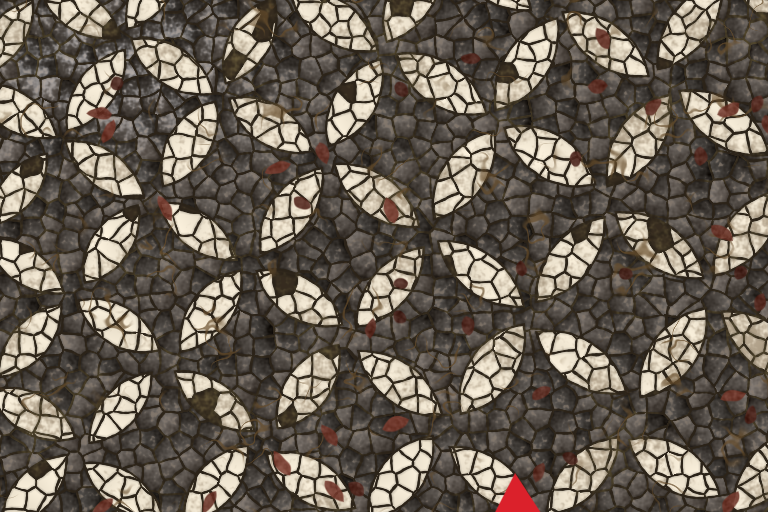
A WebGL 1 fragment shader for this pattern:

```glsl
precision highp float;
// Weathered mosaic pavement: pale almond petals, set at alternating angles on a
// slightly fanned lattice, among dark stones. Voronoi cells make the stones and
// gradient noise adds moss, dirt, twigs and ragged fallen leaves.
uniform vec2 u_resolution;

float hash(vec2 p) {
  vec3 q = fract(p.xyx * 0.1031);
  q += dot(q, q.yzx + 33.33);
  return fract((q.x + q.y) * q.z);
}

vec2 hash2(vec2 p) { return vec2(hash(p), hash(p + 71.7)); }

float cornerSlope(vec2 cell, vec2 f, vec2 corner) {
  return dot(2.0 * hash2(cell + corner) - 1.0, f - corner);
}

float gradientNoise(vec2 p) {
  vec2 c = floor(p), f = fract(p);
  vec2 u = f * f * f * (f * (f * 6.0 - 15.0) + 10.0);
  float low = mix(cornerSlope(c, f, vec2(0, 0)), cornerSlope(c, f, vec2(1, 0)), u.x);
  float high = mix(cornerSlope(c, f, vec2(0, 1)), cornerSlope(c, f, vec2(1, 1)), u.x);
  return mix(low, high, u.y);
}

vec2 rotate(vec2 p, float angle) {
  float c = cos(angle), s = sin(angle);
  return vec2(c * p.x + s * p.y, c * p.y - s * p.x);
}

// Signed distance to an almond of half length a and half width b.
float almond(vec2 p, float a, float b) {
  float radius = (a * a + b * b) / (2.0 * b);
  return length(vec2(p.x, abs(p.y) + radius - b)) - radius;
}

// Voronoi stones: x = distance to the joint, y = random id, zw = offset to centre.
vec4 stones(vec2 p) {
  vec2 cell = floor(p), first = vec2(9.0), second = vec2(9.0), id = cell;
  for (int y = -1; y <= 1; y++) {
    for (int x = -1; x <= 1; x++) {
      vec2 c = cell + vec2(x, y);
      vec2 r = c + 0.1 + 0.8 * hash2(c) - p;
      if (dot(r, r) < dot(first, first)) {
        second = first; first = r; id = c;
      } else if (dot(r, r) < dot(second, second)) {
        second = r;
      }
    }
  }
  float joint = dot(0.5 * (first + second), normalize(second - first));
  return vec4(joint, hash(id + 13.0), first);
}

// Distance to the nearest petal; rows k fan out as columns i run to the right.
float petals(vec2 p) {
  float d = 1.0;
  for (int n = 0; n < 7; n++) {
    for (int m = 0; m < 10; m++) {
      float k = float(n), i = float(m);
      vec2 centre = vec2(0.0625 - 0.00137 * k * k + i * (0.18 - 0.001 * k * k),
                         0.039 + 0.1485 * k + i * (0.006 + 0.0121 * k - 0.00088 * k * k));
      vec2 vary = hash2(vec2(i, k) + 5.0) - 0.5;
      float angle = mod(i + k, 2.0) < 0.5 ? 0.82 + 0.03 * k + 0.008 * i : -0.56 - 0.008 * i;
      float size = 0.092 + 0.0022 * i + 0.008 * vary.x;
      vec2 q = rotate(p - centre - 0.012 * vary, angle + 0.14 * vary.y);
      d = min(d, almond(q, size, size * (0.4 + 0.05 * vary.y)));
    }
  }
  return d;
}

// Scattered leaves, denser to the right: x = distance, y = shade.
vec2 leaves(vec2 p) {
  vec2 cell = floor(p * 9.0), best = vec2(1.0, 0.0);
  for (int y = -1; y <= 1; y++) {
    for (int x = -1; x <= 1; x++) {
      vec2 c = cell + vec2(x, y), r = hash2(c + 31.0);
      if (hash(c + 57.0) > 0.12 + 0.018 * c.x) continue;
      float d = almond(rotate(p - (c + r) / 9.0, 6.28 * r.y), 0.014 + 0.014 * r.x, 0.012);
      if (d < best.x) best = vec2(d, r.x);
    }
  }
  return best;
}

void main() {
  vec2 p = gl_FragCoord.xy / u_resolution.y;
  float px = 1.0 / u_resolution.y;
  float patches = gradientNoise(p * 7.0);
  float grit = gradientNoise(p * 75.0) + 0.6 * gradientNoise(p * 160.0);
  vec2 warp = vec2(gradientNoise(p * 30.0), gradientNoise(p * 30.0 + 40.0));

  // Stones are cut along the petal outline
  float petal = petals(p + 0.002 * warp);
  float pale = step(petal, 0.0);
  vec4 stone = stones((p + 0.007 * warp) * 26.0 + 40.0 * pale);
  float joint = min(stone.x, abs(petal) * 26.0) + 0.03 * grit;
  float tilt = dot(stone.zw, vec2(cos(6.28 * stone.y), sin(6.28 * stone.y)));

  // Mossy earth in the joints
  vec3 earth = mix(vec3(0.21, 0.17, 0.12), vec3(0.39, 0.34, 0.22),
                   smoothstep(-0.2, 0.8, patches + 0.7 * grit));

  // Dark stones with worn facets and a wet glare in the upper left
  vec3 dark = mix(vec3(0.23, 0.215, 0.2), vec3(0.39, 0.36, 0.335), stone.y);
  dark += 0.2 * tilt + 0.12 * grit;
  dark = mix(dark, vec3(0.52, 0.47, 0.42), 0.7 * smoothstep(0.15, 0.6, grit + 0.5 * tilt));
  vec2 glare = (p - vec2(0.22, 0.88)) / vec2(0.28, 0.18);
  dark += vec3(0.2, 0.21, 0.23) * exp(-dot(glare, glare)) * smoothstep(-0.2, 0.5, grit + tilt);

  // Pale stones, dirtier to the right, with a few lost
  float dirt = smoothstep(-0.1, 0.75, patches + 0.7 * grit + 0.15 * p.x + 0.3 * stone.y - 0.2);
  vec3 light = mix(vec3(0.95, 0.91, 0.83), vec3(0.7, 0.64, 0.55), dirt) + 0.06 * tilt;
  float kept = 1.0 - pale * step(stone.y, 0.05);
  float solid = kept * smoothstep(0.06 - 14.0 * px, 0.06 + 14.0 * px, joint);
  vec3 colour = mix(earth, mix(dark, light, pale), solid);
  colour *= mix(0.8, 1.0, smoothstep(0.0, 0.2, joint));

  // Twigs and dry needles
  float strand = abs(gradientNoise(p * 19.0 + 0.5 * warp));
  float twig = 1.0 - smoothstep(0.008, 0.02 + 14.0 * px, strand);
  twig *= smoothstep(0.05, 0.3, gradientNoise(p * 11.0 + 20.0));
  colour = mix(colour, vec3(0.4, 0.3, 0.17), 0.7 * twig);

  // Fallen leaves and one scarlet corner of cloth at the lower edge
  vec2 leaf = leaves(p + 0.008 * warp);
  vec3 leafColour = mix(vec3(0.27, 0.13, 0.1), vec3(0.47, 0.23, 0.18), leaf.y) + 0.12 * grit;
  colour = mix(colour, leafColour, 0.9 * (1.0 - smoothstep(-px, px, leaf.x)));
  float drop = 0.076 - p.y;
  float cloth = abs(p.x - 1.006 - 0.07 * drop) - 0.58 * drop;
  colour = mix(colour, vec3(0.86, 0.13, 0.17), 1.0 - smoothstep(-px, px, cloth));

  gl_FragColor = vec4(colour, 1.0);
}
```
